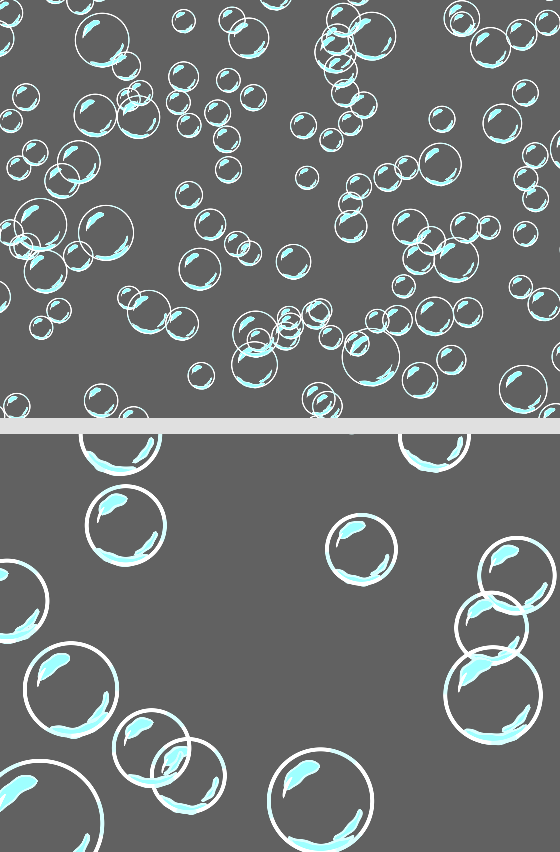
Top: the whole. Bottom: its middle third, enlarged.
Give the GLSL for this pattern, as a Shadertoy shader.

```glsl
// Scattered soap bubbles on flat grey: thin white rims with icy cyan shines.
// Each grid cell grows a short random chain of see-through bubbles; every
// bubble is a circle outline plus three tapered arc patches inside it.

const vec3 GREY = vec3(0.38);
const vec3 WHITE = vec3(1.0);
const vec3 CYAN = vec3(0.62, 1.0, 1.0);
const vec3 PALE = vec3(0.85, 1.0, 1.0);

// Lengths are fractions of the canvas width
const float CELL = 0.125;
const float RADIUS_MIN = 0.0205;
const float RADIUS_MAX = 0.052;
const float RIM_WIDTH = 0.0024;
const float FRINGE = 0.0007;       // pale border of a shine
const float CHAIN_MAX = 3.6;       // upper bound of bubbles per chain
const float TURN = 3.6;            // bend between links, radians
const vec2 LINK = vec2(0.72, 1.3); // spacing relative to touching
const float EDGE = 0.55;           // edge softness in output pixels

vec4 hash4(vec2 cell, float k) {
    vec4 h = fract(vec4(cell.xyx, k + 0.37) * vec4(0.1031, 0.1030, 0.0973, 0.1099));
    h += dot(h, h.wzxy + 33.33);
    return fract((h.xxyz + h.yzzw) * h.zywx);
}

// Coverage of a shape from its signed distance
float cover(float d) {
    return clamp(0.5 - d * iResolution.x / EDGE, 0.0, 1.0);
}

// Tapered arc in a unit circle: middle angle, half span, radius, half thickness
float arcPatch(vec2 q, float middle, float halfSpan, float radius, float thick) {
    float c = cos(middle), s = sin(middle);
    vec2 v = vec2(q.x * c + q.y * s, q.y * c - q.x * s);
    float t = abs(atan(v.y, v.x)) / halfSpan;
    float taper = thick * sqrt(max(0.0, 1.0 - t * t));
    return abs(length(q) - radius) + max(t - 1.0, 0.0) * halfSpan * radius - taper;
}

// Paints one bubble over the colour so far
vec3 paintBubble(vec3 color, vec2 offset, float r, vec4 rnd) {
    float dist = length(offset);
    if (dist > r + 2.0 * RIM_WIDTH) return color;
    vec2 q = offset / r;
    float angle = atan(q.y, q.x);
    float seed = 6.283 * rnd.w;

    // Shines: window at upper left, crescent at the bottom, streak at lower right
    float size = mix(1.15, 0.8, smoothstep(RADIUS_MIN, RADIUS_MAX, r));
    float ragged = 0.025 * sin(11.0 * q.x + seed) * sin(13.0 * q.y - seed);
    float window = arcPatch(q, 2.15 + 0.3 * (rnd.x - 0.5), 0.62, 0.68, 0.13 * size);
    float crescent = arcPatch(q, -1.6 + 0.7 * (rnd.y - 0.5), 0.75, 0.93, 0.09 * size);
    float streak = arcPatch(q, -0.7 + 0.3 * (rnd.z - 0.5), 0.5, 0.78, 0.05 * size);
    float shine = (min(window, min(crescent, streak)) + ragged) * r;
    color = mix(color, PALE, cover(shine - FRINGE));
    color = mix(color, CYAN, cover(shine + FRINGE));

    // Thin white glint trailing off the window
    float glint = arcPatch(q, 2.75, 0.32, 0.72, 0.035) * r;
    color = mix(color, WHITE, cover(glint));

    // Rim, tinted in a few stretches
    float tint = smoothstep(0.6, 0.75, sin(3.0 * angle + seed));
    float rim = abs(dist - r) - 0.5 * RIM_WIDTH;
    return mix(color, mix(WHITE, PALE, tint), cover(rim));
}

void mainImage(out vec4 fragColor, in vec2 fragCoord) {
    vec2 p = fragCoord / iResolution.x;
    vec2 home = floor(p / CELL);
    vec3 color = GREY;

    for (int j = -2; j <= 2; j++)
    for (int i = -2; i <= 2; i++) {
        vec2 cell = home + vec2(i, j);
        vec4 start = hash4(cell + 57.0, 0.0);
        vec2 center = (cell + mix(vec2(0.12), vec2(0.88), start.xy)) * CELL;
        float heading = 6.283 * start.z;
        float count = 1.0 + floor(start.w * CHAIN_MAX);
        float lastRadius = 0.0;

        // Walk along the chain of bubbles
        for (float k = 0.0; k < count; k++) {
            vec4 rnd = hash4(cell + 57.0, k + 1.0);
            float big = rnd.x * rnd.x * rnd.x * (k > 0.0 ? 0.6 : 1.0);
            float r = mix(RADIUS_MIN, RADIUS_MAX, big);
            if (k > 0.0) {
                heading += TURN * (rnd.y - 0.5);
                float link = (r + lastRadius) * mix(LINK.x, LINK.y, rnd.z);
                center += link * vec2(cos(heading), sin(heading));
            }
            color = paintBubble(color, p - center, r, rnd);
            lastRadius = r;
        }
    }
    fragColor = vec4(color, 1.0);
}
```
